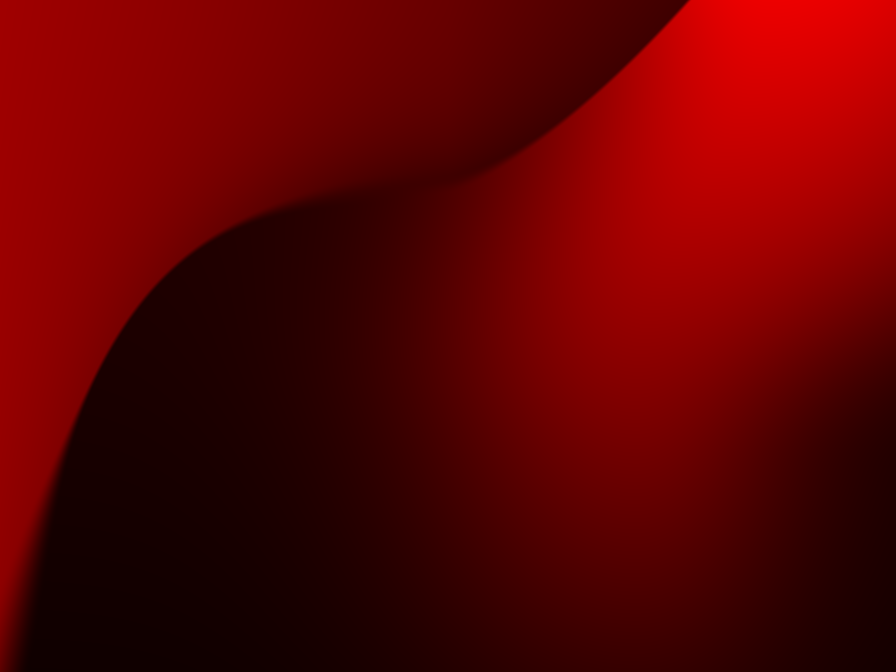
This background is drawn by a WebGL 2 fragment shader. Its source:

```glsl
#version 300 es
precision highp float;

uniform vec2 u_resolution;
out vec4 fragColor;

#define FOLD_HEIGHT 0.735
#define FOLD_SCALE 0.11
#define FOLD_START 0.006
#define RISE_START 0.5
#define RISE_GAIN 1.9
#define CRISP_EDGE 0.003
#define SOFT_EDGE 0.03
#define GLOW_WIDTH 0.26
#define SHADOW_REACH 0.1

float bell(float x, float width) {
    float t = x / width;
    return exp(-t * t);
}

// Approximate signed distance to the fold, positive above it
float foldDistance(vec2 p) {
    float decay = exp(-(p.x - FOLD_START) / FOLD_SCALE);
    float rise = max(p.x - RISE_START, 0.0);
    float height = FOLD_HEIGHT * (1.0 - decay) + RISE_GAIN * pow(rise, 1.5);
    float slope = FOLD_HEIGHT / FOLD_SCALE * decay + 1.5 * RISE_GAIN * sqrt(rise);
    return (p.y - height) / sqrt(1.0 + slope * slope);
}

// Upper sheet: fades to the right and darkens toward the fold
float upperSheet(vec2 p, float dist) {
    float base = 0.66 - 0.53 * p.x + 0.1 * p.x * p.x;
    float depth = 0.2 + 0.27 * bell(p.x - 0.48, 0.2);
    return base * (1.0 - depth * exp(-max(dist, 0.0) / SHADOW_REACH));
}

// Lower sheet: a leaning glow that widens toward the upper right
float lowerSheet(vec2 p) {
    float center = 0.71 + 0.15 * smoothstep(0.4, 1.0, p.y);
    float rightWidth = 0.2 + 0.25 * smoothstep(0.3, 0.75, p.y);
    float width = p.x < center ? GLOW_WIDTH : rightWidth;
    float ambient = 0.06 + 0.09 * p.y;
    float peak = 0.21 + 0.72 * p.y;
    return ambient + (peak - ambient) * bell(p.x - center, width);
}

void main() {
    vec2 p = gl_FragCoord.xy / u_resolution;
    float dist = foldDistance(p);

    // The fold blurs at its foot and where the two sheets meet
    float blur = max(1.0 - smoothstep(0.0, 0.45, p.y), 0.7 * bell(p.x - 0.42, 0.12));
    float soft = max(mix(CRISP_EDGE, SOFT_EDGE, blur), 1.0 / u_resolution.y);
    float upper = smoothstep(-soft, soft, dist);

    float red = mix(lowerSheet(p), upperSheet(p, dist), upper);
    fragColor = vec4(red, 0.0, 0.0, 1.0);
}
```
